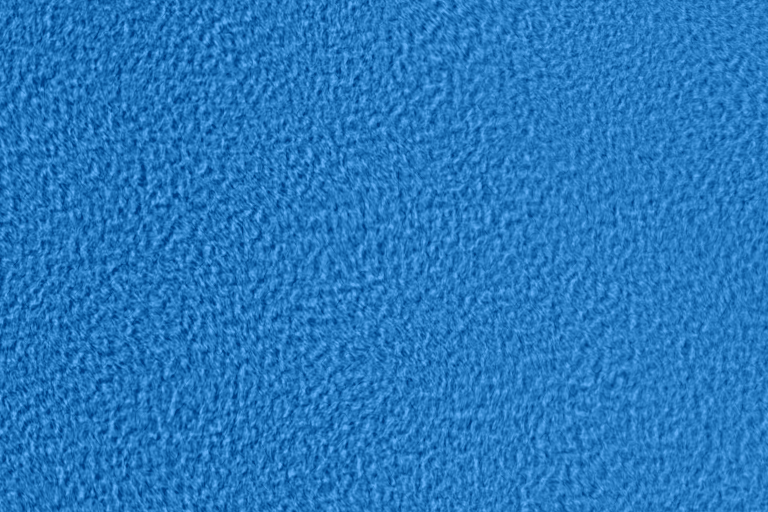
This texture is drawn by a Shadertoy shader. Its source:

```glsl
#define GRAIN_SCALE vec2(74.0, 52.0)
#define FIBRE_SCALE vec2(165.0, 92.0)
#define FUZZ_SCALE vec2(215.0, 180.0)
#define LIGHT_STEP vec2(-0.0040, 0.0028)
#define RELIEF 2.5
#define BODY 1.3
#define FIBRE 3.0
#define FUZZ 2.0
#define CREASE 1.3
#define SHADING 0.65
#define MID_BLUE vec3(0.125, 0.455, 0.730)

// Random unit gradient for a lattice point
vec2 latticeGradient(vec2 cell) {
    uvec2 k = uvec2(ivec2(cell)) * uvec2(1597u, 3571u);
    uint n = (k.x ^ (k.y << 7)) + k.y;
    n = (n ^ (n >> 15)) * 73247u;
    n = (n ^ (n >> 13)) * 95233u;
    n ^= n >> 16;
    float angle = float(n & 65535u) * 6.2831853 / 65536.0;
    return vec2(cos(angle), sin(angle));
}

float gradientNoise(vec2 p) {
    vec2 cell = floor(p), f = p - cell;
    vec2 w = f * f * f * (f * (f * 6.0 - 15.0) + 10.0);
    vec2 e = vec2(1.0, 0.0);
    float a = dot(latticeGradient(cell), f);
    float b = dot(latticeGradient(cell + e.xy), f - e.xy);
    float c = dot(latticeGradient(cell + e.yx), f - e.yx);
    float d = dot(latticeGradient(cell + e.xx), f - e.xx);
    return mix(mix(a, b, w.x), mix(c, d, w.x), w.y);
}

vec2 noisePair(vec2 p) {
    return vec2(gradientNoise(p), gradientNoise(p + vec2(37.3, 91.7)));
}

// Nap of the pile: slow bends tilt the tufts, small ones ruffle them
vec2 combPile(vec2 p) {
    float flattened = max(p.y - 0.6, 0.0) * smoothstep(0.5, 1.3, p.x);
    vec2 q = p + 0.035 * noisePair(p * 3.2 + 5.0);
    q += 0.004 * noisePair(p * 36.0 + 11.0);
    q.y += 0.7 * flattened * flattened;
    return q;
}

float pileHeight(vec2 q) {
    vec2 g = q * GRAIN_SCALE;
    return gradientNoise(g) + 0.5 * gradientNoise(g * 2.03 + 17.3);
}

// Thin strands leaning by the given slope
float strands(vec2 q, float lean) {
    return gradientNoise(vec2(q.x + lean * q.y, q.y) * FIBRE_SCALE + 60.0 * lean);
}

// Broken dark gaps between neighbouring tufts
float creases(vec2 q) {
    float gap = abs(gradientNoise(q * vec2(60.0, 36.0) + 41.0));
    float broken = smoothstep(-0.15, 0.25, gradientNoise(q * 48.0 + 73.0));
    return smoothstep(0.14, 0.0, gap) * broken;
}

void mainImage(out vec4 fragColor, in vec2 fragCoord) {
    vec2 p = fragCoord / iResolution.y;
    vec2 q = combPile(p);

    // Tufts lit from the upper left
    float relief = pileHeight(q - LIGHT_STEP) - pileHeight(q + LIGHT_STEP);
    float tone = RELIEF * relief + BODY * pileHeight(q);
    tone += CREASE * (0.2 - creases(q));

    // Strands, leaning one way or the other by region
    float region = smoothstep(-0.25, 0.25, gradientNoise(p * 4.0 + 29.0) + 0.15 * (0.7 - p.x));
    tone += FIBRE * mix(strands(q, -0.3), strands(q, 0.6), region);
    tone += FUZZ * gradientNoise(q * FUZZ_SCALE + 7.0);

    // Softer, paler cloth to the right; deeper shade to the left
    tone *= mix(1.15, 0.82, smoothstep(0.4, 1.4, p.x));
    float shade = smoothstep(0.0, 1.2, p.x) - 0.5 + 0.4 * gradientNoise(p * 2.3 + 3.0);
    tone += 0.1 + SHADING * shade;

    // Deep navy blue through to pale sky blue
    tone = clamp(tone, -3.4, 3.6);
    vec3 colour = MID_BLUE + tone * vec3(0.056, 0.062, 0.062);
    colour.r += 0.004 * tone * tone;
    fragColor = vec4(clamp(colour, 0.0, 1.0), 1.0);
}
```
